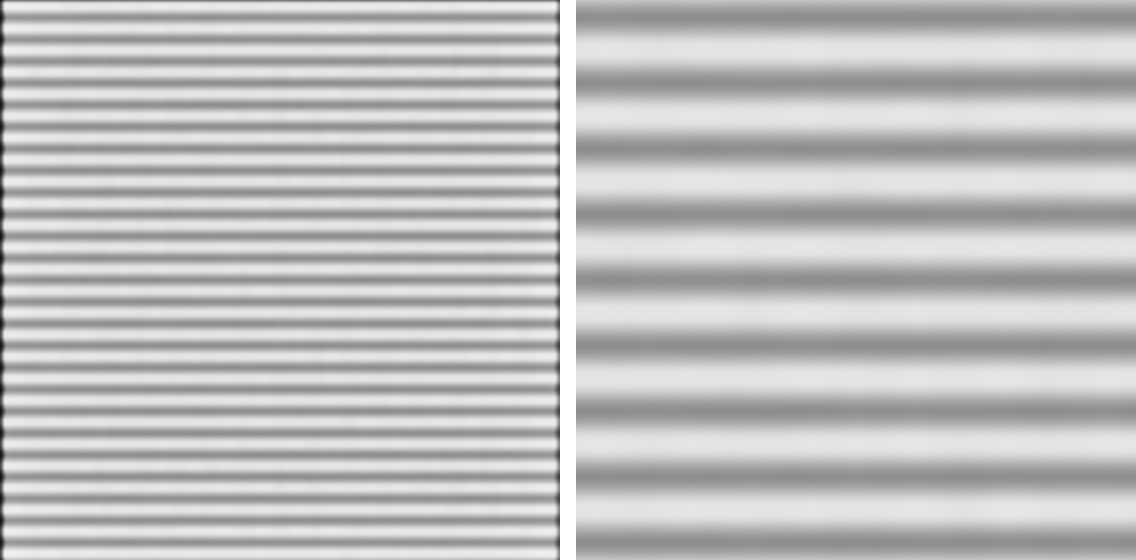
Left, the full canvas; right, a detail of the centre.
A three.js fragment shader for this pattern:

```glsl
// Soft grey horizontal ridges with faint weave streaks and dark sheet edges.
#define ROWS 25.6         // ridge periods over the canvas height
#define ROW_PHASE 0.8     // offset of the lowest groove, in periods
#define GROOVE_HALF 0.45  // half width of a groove, in periods
#define GROOVE_GREY 0.56
#define RIDGE_GREY 0.895
#define STREAKS 16.0      // faint vertical streaks across
#define STREAK_DEPTH 0.004
#define MOTTLE 0.02       // uneven tone along each row
#define HALO 0.035        // brightening near the borders
#define SIDE_WIDTH 0.0115 // dark left and right borders
#define TOP_WIDTH 0.006   // dark top border

varying vec2 vUv;

float hash(vec2 p) {
  vec3 q = fract(p.xyx * 0.1031);
  q += dot(q, q.yzx + 33.33);
  return fract((q.x + q.y) * q.z);
}

float noise(vec2 p) {
  vec2 cell = floor(p);
  vec2 f = fract(p);
  f = f * f * (3.0 - 2.0 * f);
  float low = mix(hash(cell), hash(cell + vec2(1.0, 0.0)), f.x);
  float high = mix(hash(cell + vec2(0.0, 1.0)), hash(cell + 1.0), f.x);
  return mix(low, high, f.y);
}

float border(float distanceIn, float width, float darkest) {
  return mix(darkest, 1.0, smoothstep(0.0, width, distanceIn));
}

void main() {
  // Ridge profile: distance in periods from the nearest groove
  float row = vUv.y * ROWS - ROW_PHASE;
  float fromGroove = abs(fract(row + 0.5) - 0.5);
  float ridge = smoothstep(0.0, GROOVE_HALF, fromGroove);
  float grey = mix(GROOVE_GREY, RIDGE_GREY, ridge);

  // Faint streaks and mottling
  grey -= STREAK_DEPTH * cos(6.28318 * STREAKS * vUv.x) * ridge;
  float mottle = 0.6 * noise(vec2(vUv.x * 34.0, row * 1.5) + 40.0)
               + 0.4 * noise(vec2(vUv.x * 80.0, row * 0.6) + 90.0);
  grey += MOTTLE * (mottle - 0.5);

  // Lighter rim, strongest at the sides
  float side = min(vUv.x, 1.0 - vUv.x);
  float end = min(vUv.y, 1.0 - vUv.y);
  grey += HALO * (exp(-side * 18.0) + 0.6 * exp(-end * 22.0));

  // Dark borders, scalloped where they cross the grooves
  float scallop = SIDE_WIDTH * mix(1.15, 0.85, ridge);
  grey *= border(vUv.x, scallop, mix(0.1, 0.3, ridge));
  grey *= border(1.0 - vUv.x, scallop, mix(0.42, 0.58, ridge));
  grey *= border(1.0 - vUv.y, TOP_WIDTH, 0.62);

  gl_FragColor = vec4(vec3(clamp(grey, 0.0, 1.0)), 1.0);
}
```
